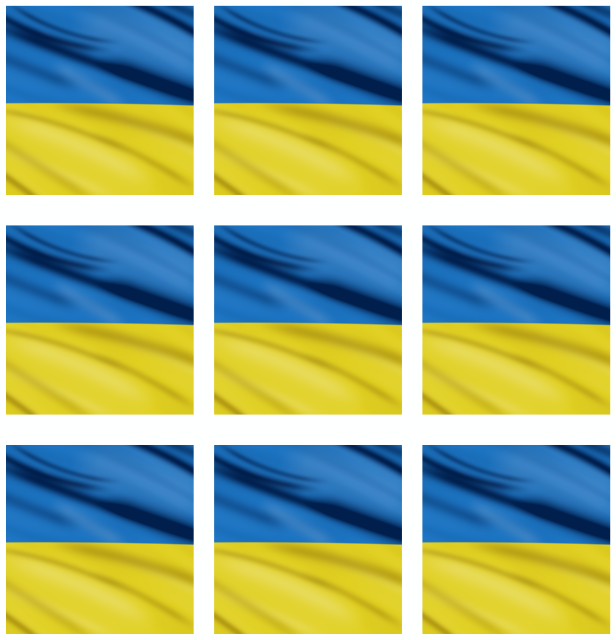
Write a Shadertoy shader that draws this pattern.

```glsl
const vec3 PAPER = vec3(0.995, 1.0, 1.0);
const vec3 BLUE = vec3(0.11, 0.455, 0.76);
const vec3 BLUE_DARK = vec3(0.0, 0.12, 0.30);
const vec3 BLUE_LIGHT = vec3(0.30, 0.55, 0.79);
const vec3 YELLOW = vec3(0.88, 0.815, 0.13);
const vec3 YELLOW_DARK = vec3(0.66, 0.56, 0.06);
const vec3 YELLOW_LIGHT = vec3(0.91, 0.86, 0.36);

float hash(vec2 p) {
    vec3 q = fract(p.xyx * vec3(0.1031, 0.1030, 0.0973));
    q += dot(q, q.yzx + 33.33);
    return fract((q.x + q.y) * q.z);
}

float noise(vec2 p) {
    vec2 i = floor(p), f = fract(p);
    f = f * f * (3.0 - 2.0 * f);
    return mix(mix(hash(i), hash(i + vec2(1, 0)), f.x),
               mix(hash(i + vec2(0, 1)), hash(i + vec2(1, 1)), f.x), f.y);
}

// Soft bowed crease from a to b, fading at both ends
float crease(vec2 p, vec2 a, vec2 b, float bow, float width) {
    vec2 along = b - a, rel = p - a;
    float len = length(along);
    float h = dot(rel, along) / (len * len);
    float d = (along.x * rel.y - along.y * rel.x) / len - bow * 4.0 * h * (1.0 - h);
    float taper = smoothstep(-0.15, 0.2, h) * (1.0 - smoothstep(0.8, 1.15, h));
    return taper * exp(-d * d / (width * width));
}

// Stretched noise running down to the right
float streaks(vec2 p, float slope, float density) {
    float across = p.y + slope * p.x + 0.06 * sin(p.x * 4.0 + p.y * 3.0);
    return noise(vec2(p.x * 2.0 + 7.0, across * density + 3.0)) - 0.5;
}

vec3 shade(vec3 base, vec3 dark, vec3 light, float shadow, float shine) {
    vec3 lit = mix(base, light, clamp(shine, 0.0, 1.0));
    return mix(lit, dark, clamp(shadow, 0.0, 1.0));
}

vec3 blueCloth(vec2 p) {
    float grain = streaks(p, 0.42, 16.0);
    float shadow = 0.90 * crease(p, vec2(-0.05, 0.895), vec2(1.1, 0.49), -0.012, 0.032)
                 + 0.75 * crease(p, vec2(0.55, 0.70), vec2(1.15, 0.48), 0.0, 0.055)
                 + 0.75 * crease(p, vec2(-0.1, 0.99), vec2(0.50, 0.77), -0.035, 0.022)
                 + 0.50 * crease(p, vec2(0.05, 0.99), vec2(0.55, 0.81), -0.03, 0.016)
                 + 0.95 * crease(p, vec2(0.60, 1.05), vec2(1.1, 0.80), 0.015, 0.026)
                 + 0.60 * crease(p, vec2(0.83, 1.03), vec2(1.1, 0.92), 0.0, 0.028)
                 + 0.35 * crease(p, vec2(-0.1, 0.76), vec2(0.35, 0.58), 0.0, 0.035);
    float shine = 0.65 * crease(p, vec2(0.40, 0.93), vec2(1.05, 0.69), 0.02, 0.13)
                + 0.70 * crease(p, vec2(0.18, 0.86), vec2(0.40, 0.78), -0.01, 0.018)
                + 0.65 * crease(p, vec2(0.27, 0.68), vec2(0.62, 0.48), 0.0, 0.04);
    return shade(BLUE, BLUE_DARK, BLUE_LIGHT, shadow + 0.22 * max(grain, 0.0), shine - 0.3 * grain);
}

vec3 yellowCloth(vec2 p) {
    float grain = streaks(p, 0.62, 13.0);
    float shadow = 0.60 * crease(p, vec2(0.30, 0.47), vec2(1.1, 0.25), 0.02, 0.035)
                 + 0.45 * crease(p, vec2(-0.05, 0.45), vec2(0.60, 0.25), 0.025, 0.020)
                 + 0.45 * crease(p, vec2(0.50, 0.31), vec2(0.97, 0.06), 0.01, 0.022)
                 + 0.80 * crease(p, vec2(-0.1, 0.17), vec2(0.18, -0.03), 0.0, 0.020)
                 + 0.35 * crease(p, vec2(-0.1, 0.33), vec2(0.45, -0.02), 0.0, 0.030);
    float shine = 0.70 * crease(p, vec2(0.05, 0.39), vec2(0.75, 0.08), 0.02, 0.05)
                + 0.50 * crease(p, vec2(0.55, 0.42), vec2(1.1, 0.18), 0.02, 0.035)
                + 0.45 * crease(p, vec2(0.0, 0.24), vec2(0.55, 0.0), 0.0, 0.030);
    return shade(YELLOW, YELLOW_DARK, YELLOW_LIGHT, shadow + 0.25 * max(grain, 0.0), shine - 0.5 * grain);
}

void mainImage(out vec4 fragColor, in vec2 fragCoord) {
    // Three by three panels with wide gutters
    vec2 margin = vec2(0.0095, 0.0091);
    vec2 period = vec2(0.3381, 0.3431);
    vec2 size = vec2(0.3049, 0.2956);
    vec2 p = fract((fragCoord / iResolution.xy - margin) / period) * period / size;
    vec2 pixel = 1.0 / (iResolution.xy * size);

    // Two bands of cloth meeting at a slightly sagging seam
    float seam = 0.485 + 0.008 * p.x - 0.02 * p.x * p.x;
    float upper = smoothstep(-pixel.y, pixel.y, p.y - seam);
    vec3 cloth = mix(yellowCloth(p), blueCloth(p), upper);

    // Panel edges
    vec2 inside = clamp(0.5 + (0.5 - abs(p - 0.5)) / pixel, 0.0, 1.0);
    fragColor = vec4(mix(PAPER, cloth, inside.x * inside.y), 1.0);
}
```
